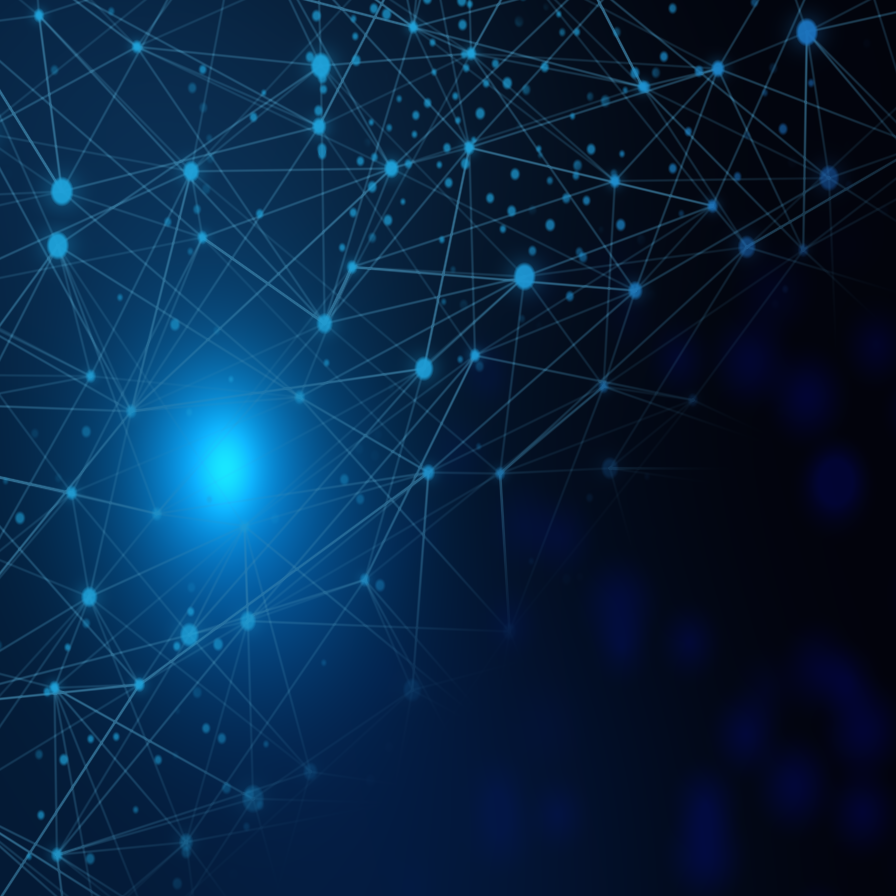
Write a WebGL 2 fragment shader that draws this background.

```glsl
#version 300 es
precision highp float;
// Draws a glowing blue node network that fades into dark navy haze.
uniform vec2 u_resolution;
out vec4 fragColor;

const vec3 NIGHT = vec3(0.006, 0.012, 0.045);
const vec3 NAVY = vec3(0.015, 0.10, 0.20);
const vec3 INDIGO = vec3(0.0, 0.01, 0.25);
const vec3 LINE_COLOR = vec3(0.26, 0.55, 0.70);
const vec3 NODE_COLOR = vec3(0.12, 0.64, 0.86);
const vec3 FAR_NODE = vec3(0.10, 0.34, 0.68);
const vec2 LIGHT = vec2(0.245, 0.485);
const float HUB_SPACING = 0.125;
const int LINKS = 6;

// Sine-free hash: two values in [0, 1)
vec2 hash2(vec2 p) {
  vec3 q = fract(vec3(p.xyx) * vec3(0.1031, 0.1030, 0.0973));
  q += dot(q, q.yzx + 33.33);
  return fract((q.xx + q.yz) * q.zy);
}

float falloff(vec2 p, vec2 center, vec2 radius) {
  vec2 d = (p - center) / radius;
  return exp(-dot(d, d));
}

float segmentDistance(vec2 p, vec2 a, vec2 b) {
  vec2 ab = b - a;
  float t = clamp(dot(p - a, ab) / max(dot(ab, ab), 1e-6), 0.0, 1.0);
  return length(p - a - ab * t);
}

// Upright ellipse with a soft rim
float dot2d(vec2 p, float radius, float soft) {
  return 1.0 - smoothstep(radius - soft, radius + soft, length(p * vec2(1.0, 0.8)));
}

// The network lives above the descending diagonal
float networkMask(vec2 p) {
  return smoothstep(-0.08, 0.34, p.y - 0.95 * p.x + 0.23);
}

vec2 hubPosition(vec2 cell) {
  return (cell + 0.1 + 0.8 * hash2(cell + 71.0)) * HUB_SPACING;
}

// Hashed dots on a jittered grid; density is the share of filled cells
float scatter(vec2 p, float scale, float seed, float radius, float soft, float density) {
  vec2 base = floor(p * scale);
  float sum = 0.0;
  for (int y = -1; y <= 1; y++) {
    for (int x = -1; x <= 1; x++) {
      vec2 cell = base + vec2(x, y);
      vec2 offset = hash2(cell + seed);
      vec2 kind = hash2(cell + seed + 37.0);
      float r = radius * mix(0.45, 1.0, kind.y);
      float on = smoothstep(kind.x - 0.05, kind.x + 0.05, density);
      sum += on * dot2d(p - (cell + offset) / scale, r, soft);
    }
  }
  return min(sum, 1.0);
}

// Returns line coverage in x and hub coverage in y
vec2 network(vec2 p, float pixel) {
  vec2 cover = vec2(0.0);
  for (int y = -1; y <= 8; y++) {
    for (int x = -1; x <= 8; x++) {
      vec2 cell = vec2(x, y);
      vec2 hub = hubPosition(cell);
      if (networkMask(hub) < 0.01) continue;
      vec2 size = hash2(cell + 19.0);
      float radius = mix(0.005, 0.0125, size.x * size.x);
      cover.y = max(cover.y, dot2d(p - hub, radius, 0.002 + pixel));
      cover.y = max(cover.y, 0.3 * falloff(p, hub, vec2(radius * 1.8)));
      for (int k = 0; k < LINKS; k++) {
        vec2 pick = hash2(cell + float(k) * 13.7 + 5.0);
        vec2 target = hubPosition(cell + floor(pick * 5.0) - 2.0);
        float d = segmentDistance(p, hub, target);
        float strength = mix(0.3, 0.65, pick.x);
        cover.x += strength * (1.0 - smoothstep(0.0, 0.0013 + pixel, d));
      }
    }
  }
  return min(cover, vec2(1.0));
}

vec3 backdrop(vec2 p) {
  float left = 1.0 - smoothstep(0.15, 0.95, p.x + 0.22 * (p.y - 0.4));
  vec3 color = mix(NIGHT, NAVY, left);
  // Teal haze behind the upper mesh, navy along the floor
  color += vec3(0.025, 0.08, 0.12) * falloff(p, vec2(0.25, 0.85), vec2(0.40, 0.28));
  color += vec3(0.0, 0.02, 0.08) * falloff(p, vec2(0.48, 0.1), vec2(0.3));
  // Wide halo, lower tail, then the bright core
  color += vec3(0.0, 0.22, 0.34) * falloff(p, LIGHT, vec2(0.17, 0.21));
  color += vec3(0.0, 0.10, 0.17) * falloff(p, vec2(0.29, 0.36), vec2(0.15, 0.17));
  color += vec3(0.02, 0.30, 0.38) * falloff(p, LIGHT, vec2(0.075, 0.10));
  color += vec3(0.06, 0.22, 0.12) * falloff(p, LIGHT + vec2(0.008, -0.01), vec2(0.032, 0.05));
  return color;
}

void main() {
  vec2 p = gl_FragCoord.xy / u_resolution;
  float pixel = 1.0 / min(u_resolution.x, u_resolution.y);
  float visible = networkMask(p);
  vec3 color = backdrop(p);

  // Blurred indigo blots on the dark side
  float haze = smoothstep(0.35, 0.85, p.x) * (1.0 - smoothstep(0.55, 0.78, p.y));
  color += INDIGO * 0.6 * haze * scatter(p, 13.0, 3.0, 0.028, 0.028, 0.6);

  // Lines and hubs, calmer around the light
  vec2 web = network(p, pixel) * visible;
  float calm = 1.0 - 0.75 * falloff(p, LIGHT, vec2(0.13, 0.16));
  vec3 nodeColor = mix(NODE_COLOR, FAR_NODE, smoothstep(0.35, 0.9, p.x - 0.5 * p.y + 0.25));
  color = mix(color, LINE_COLOR, web.x * 0.7 * calm);
  color = mix(color, nodeColor, web.y * calm * 0.95);

  // Fine specks gathered near the top and the lower left
  float cluster = 0.6 * falloff(p, vec2(0.54, 0.92), vec2(0.18));
  cluster += 0.2 * falloff(p, vec2(0.14, 0.15), vec2(0.18));
  float specks = scatter(p, 42.0, 11.0, 0.005, 0.001 + pixel, cluster + 0.02);
  color = mix(color, nodeColor, specks * visible * 0.7);

  fragColor = vec4(clamp(color, 0.0, 1.0), 1.0);
}
```
